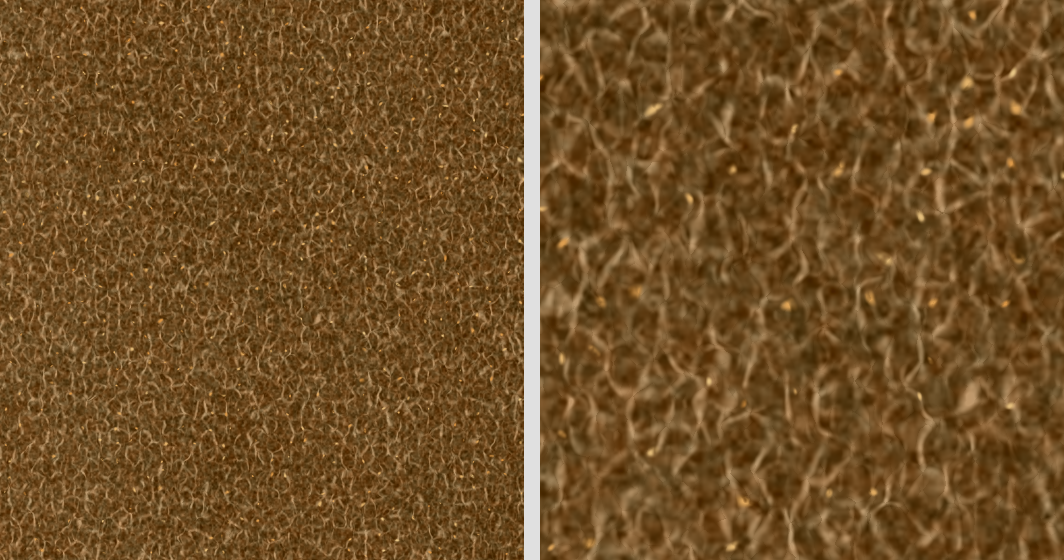
Left, the full canvas; right, a detail of the centre.
Write a Shadertoy shader that draws this texture.

```glsl
// Brown grained leather: pale, broken veins follow the borders of two warped
// Voronoi layers, stretched upright. Crisp grain, faint mottling and small
// glints join one tone value, which blends a dark brown into a pale tan.

const vec3 DARK_BROWN = vec3(0.33, 0.20, 0.04);
const vec3 PALE_TAN = vec3(0.69, 0.55, 0.38);
const vec3 GLINT_COLOR = vec3(0.88, 0.67, 0.38);
const vec3 RED_SHIFT = vec3(0.035, -0.010, -0.025);

const vec2 CELLS = vec2(52.0, 39.0);        // main cells per canvas height
const vec2 FINE_CELLS = vec2(98.0, 80.0);   // small wrinkles
const vec2 GLINT_GRID = vec2(36.0);
const float GLINT_SHARE = 0.34;
const float JITTER = 0.9;
const float WARP = 0.42;
const float BASE_TONE = 0.07;
const float VEIN_GAIN = 0.66;
const float FINE_GAIN = 0.34;
const float GRAIN_GAIN = 0.34;
const float MOTTLE_GAIN = 0.07;

// Integer hash giving two values from 0 to 1
vec2 hash2(vec2 cell, uint seed) {
    uvec2 v = uvec2(ivec2(cell) + 4096) + uvec2(seed * 7919u, seed * 104729u);
    v = v * 1664525u + 1013904223u;
    v.x += v.y * 1664525u;
    v.y += v.x * 1664525u;
    v ^= v >> 16u;
    v.x += v.y * 1664525u;
    v.y += v.x * 1664525u;
    v ^= v >> 16u;
    return vec2(v & 65535u) / 65535.0;
}

// Smooth value noise, two channels
vec2 noise2(vec2 p, uint seed) {
    vec2 cell = floor(p);
    vec2 f = fract(p);
    f = f * f * (3.0 - 2.0 * f);
    vec2 low = mix(hash2(cell, seed), hash2(cell + vec2(1, 0), seed), f.x);
    vec2 high = mix(hash2(cell + vec2(0, 1), seed), hash2(cell + 1.0, seed), f.x);
    return mix(low, high, f.y);
}

// Voronoi border: x = distance to it, y = how upright it runs
vec2 cellBorder(vec2 p, uint seed) {
    vec2 home = floor(p);
    vec2 nearest = vec2(0.0);
    float best = 1e3;
    for (int y = -1; y <= 1; y++)
    for (int x = -1; x <= 1; x++) {
        vec2 cell = home + vec2(x, y);
        vec2 toSite = cell + 0.5 + JITTER * (hash2(cell, seed) - 0.5) - p;
        float d = dot(toSite, toSite);
        if (d < best) { best = d; nearest = toSite; }
    }
    vec2 border = vec2(1e3, 0.0);
    for (int y = -2; y <= 2; y++)
    for (int x = -2; x <= 2; x++) {
        vec2 cell = home + vec2(x, y);
        vec2 toSite = cell + 0.5 + JITTER * (hash2(cell, seed) - 0.5) - p;
        vec2 gap = toSite - nearest;
        if (dot(gap, gap) < 1e-5) continue;
        vec2 normal = normalize(gap);
        float d = dot(0.5 * (toSite + nearest), normal);
        if (d < border.x) border = vec2(d, abs(normal.x));
    }
    return border;
}

// Veins of uneven width and strength along the cell borders
float veins(vec2 p, float width, uint seed) {
    vec2 border = cellBorder(p, seed);
    vec2 uneven = noise2(p * 2.3, seed + 1u);
    float reach = width * mix(0.7, 1.4, uneven.x);
    float line = 1.0 - smoothstep(0.05 * reach, reach, border.x);
    float strength = smoothstep(0.15, 0.95, uneven.y) + 0.12;
    return line * strength * mix(0.6, 1.1, border.y);
}

// Sparse small tilted specks: x = cover, y = random warmth
vec2 glints(vec2 p) {
    vec2 cell = floor(p);
    vec2 pick = hash2(cell, 21u);
    vec2 offset = fract(p) - mix(vec2(0.25), vec2(0.75), hash2(cell, 22u));
    float angle = 6.2832 * pick.y;
    vec2 axis = vec2(cos(angle), sin(angle));
    vec2 local = vec2(dot(offset, axis), dot(offset, vec2(-axis.y, axis.x)));
    float size = mix(0.10, 0.21, hash2(cell, 23u).x);
    float d = length(local * vec2(0.85, 1.25));
    float cover = 1.0 - smoothstep(0.1 * size, size, d);
    return vec2(cover * step(pick.x, GLINT_SHARE), hash2(cell, 24u).y);
}

void mainImage(out vec4 fragColor, in vec2 fragCoord) {
    vec2 p = fragCoord / iResolution.y;
    float across = fragCoord.x / iResolution.x;
    vec2 warp = WARP * (noise2(p * 75.0, 1u) - 0.5);

    // Veins and wrinkles
    float mainVein = veins(p * CELLS + warp, 0.20, 3u);
    float fineVein = veins(p * FINE_CELLS + 1.3 * warp, 0.33, 7u);
    float tone = BASE_TONE + VEIN_GAIN * mainVein + FINE_GAIN * fineVein;

    // Grain, mottling and the lighter left side
    vec2 coarse = noise2(p * 150.0, 11u) - 0.5;
    vec2 fine = noise2(p * 290.0, 12u) - 0.5;
    vec2 mottle = noise2(p * 5.0, 13u) + 0.6 * noise2(p * 17.0, 14u) - 0.8;
    tone += GRAIN_GAIN * (coarse.x + fine.x) + MOTTLE_GAIN * mottle.x;
    tone += 0.04 * (1.0 - smoothstep(0.0, 0.3, across)) - 0.03 * smoothstep(0.8, 1.0, across);

    // Colour, with a slight drift between red and olive
    vec3 color = mix(DARK_BROWN, PALE_TAN, clamp(tone, -0.2, 1.15));
    float redness = coarse.y + 0.25 * mottle.y + 0.7 * (noise2(p * 60.0, 15u).x - 0.5);
    color += RED_SHIFT * redness;

    // Glints, strongest where they touch a vein
    vec2 glint = glints(p * GLINT_GRID + 0.5 * warp);
    float shine = glint.x * clamp(0.45 + 1.2 * (mainVein + fineVein) + fine.y, 0.0, 1.0);
    vec3 glintColor = GLINT_COLOR + 0.2 * (glint.y - 0.5) * vec3(0.2, 1.0, 1.4);
    color = mix(color, glintColor, shine);
    fragColor = vec4(clamp(color, 0.0, 1.0), 1.0);
}
```
